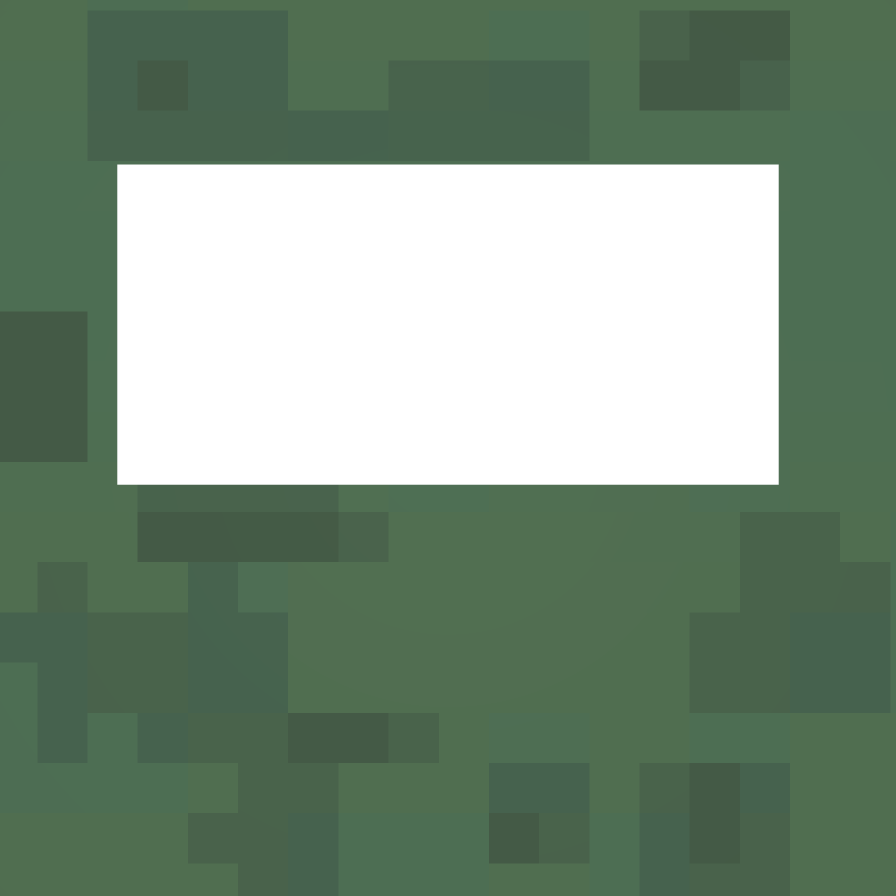
Give the GLSL for this background, as a WebGL 1 fragment shader.

```glsl
precision highp float;
// Digital camouflage in muted greens behind a plain white panel.
// Each square cell takes one of three tones from broad density patches
// plus clumped hash noise; a faint central glow lies over the cloth.

uniform vec2 u_resolution;

const float CELL_SIZE = 0.056;
const vec2 GRID_SHIFT = vec2(0.0143, 0.0195);
const vec2 PANEL_CENTER = vec2(0.5, 0.6377);
const vec2 PANEL_HALF = vec2(0.3691, 0.1787);

const vec3 LIGHT_GREEN = vec3(0.314, 0.431, 0.314);
const vec3 MID_GREEN = vec3(0.286, 0.386, 0.294);
const vec3 DARK_GREEN = vec3(0.266, 0.353, 0.273);
const vec3 TEAL_SHIFT = vec3(-0.011, -0.001, 0.012);
const vec3 PANEL_COLOR = vec3(1.0);

const float MID_LEVEL = 0.3;
const float DARK_LEVEL = 0.76;
const float TONE_BASE = 0.03;
const float TONE_SPREAD = 0.5;
const float CLUMPING = 0.4;
const float GLOW = 0.008;

float hash(vec2 p) {
  vec3 q = fract(vec3(p.xyx) * 0.1031);
  q += dot(q, q.yzx + 33.33);
  return fract((q.x + q.y) * q.z);
}

// Soft-edged rectangular patch, measured in cells
float patchAt(vec2 cell, vec2 center, vec2 radius) {
  vec2 d = (cell - center) / radius;
  d *= d;
  return exp(-dot(d, d));
}

// How heavily the darker tones gather around a cell
float density(vec2 cell) {
  // Upper band
  float d = 0.8 * patchAt(cell, vec2(3.6, 16.0), vec2(1.9, 1.5));
  d += 0.5 * patchAt(cell, vec2(9.0, 15.3), vec2(3.0, 1.0));
  d += patchAt(cell, vec2(14.2, 16.5), vec2(1.6, 1.1));
  // Sides and middle
  d += patchAt(cell, vec2(0.5, 10.0), vec2(1.2, 1.7));
  d += 0.9 * patchAt(cell, vec2(4.5, 7.3), vec2(2.2, 1.0));
  d += 0.5 * patchAt(cell, vec2(2.6, 4.5), vec2(2.9, 2.0));
  d += 0.55 * patchAt(cell, vec2(15.5, 5.3), vec2(1.8, 2.0));
  // Lower band
  d += patchAt(cell, vec2(7.0, 3.0), vec2(1.6, 0.7));
  d += 0.5 * patchAt(cell, vec2(5.5, 0.8), vec2(1.5, 1.4));
  d += 0.9 * patchAt(cell, vec2(10.4, 1.5), vec2(0.9, 0.9));
  d += patchAt(cell, vec2(14.0, 1.0), vec2(1.5, 1.6));
  return d;
}

vec3 camouflage(vec2 uv) {
  vec2 cell = floor((uv + GRID_SHIFT) / CELL_SIZE);
  float clump = hash(floor(cell * 0.5) + 17.0);
  float noise = mix(hash(cell + 5.0), clump, CLUMPING) - 0.5;
  float tone = TONE_BASE + density(cell) + noise * TONE_SPREAD;

  vec3 color = mix(LIGHT_GREEN, MID_GREEN, step(MID_LEVEL, tone));
  color = mix(color, DARK_GREEN, step(DARK_LEVEL, tone));

  // Cooler cells gather beside the panel
  float cool = patchAt(cell, vec2(9.0, 12.0), vec2(30.0, 3.8));
  cool = max(cool, step(0.75, hash(floor(cell * 0.5) + 41.0)));
  return color + TEAL_SHIFT * cool * step(tone, DARK_LEVEL);
}

void main() {
  vec2 uv = gl_FragCoord.xy / u_resolution;
  vec2 pixel = 1.0 / u_resolution;

  // Four samples per pixel smooth the cell edges
  vec3 color = vec3(0.0);
  for (int i = 0; i < 4; i++) {
    float k = float(i);
    vec2 offset = vec2(mod(k, 2.0), floor(k * 0.5)) - 0.5;
    color += 0.25 * camouflage(uv + 0.5 * offset * pixel);
  }
  color += GLOW * (0.5 - length(uv - 0.5));

  // Panel with one-pixel smooth edges
  vec2 inside = (PANEL_HALF - abs(uv - PANEL_CENTER)) / pixel;
  vec2 cover = clamp(inside + 0.5, 0.0, 1.0);
  color = mix(color, PANEL_COLOR, cover.x * cover.y);

  gl_FragColor = vec4(color, 1.0);
}
```
